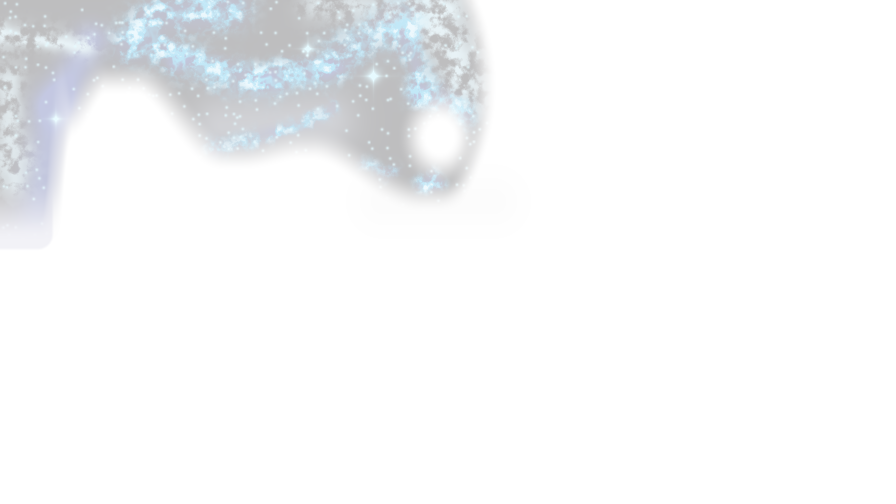
Reproduce this background procedurally as a WebGL 1 fragment shader.

```glsl
precision highp float;
uniform vec2 u_resolution;

#define GREY vec3(0.745, 0.745, 0.75)
#define PALE vec3(0.86, 0.865, 0.885)
#define VIOLET vec3(0.77, 0.79, 0.90)
#define CYAN vec3(0.76, 0.91, 0.97)
#define FROST vec3(0.91, 0.95, 0.965)
#define EDGE_SOFTNESS 0.035
#define WARP 0.045
#define STAR_CHANCE 0.10

float hash(vec2 p) {
    return fract(sin(dot(p, vec2(127.1, 311.7))) * 43758.545);
}

float noise(vec2 p) {
    vec2 i = floor(p), f = fract(p);
    f = f * f * (3.0 - 2.0 * f);
    return mix(mix(hash(i), hash(i + vec2(1.0, 0.0)), f.x),
               mix(hash(i + vec2(0.0, 1.0)), hash(i + 1.0), f.x), f.y);
}

float fbm(vec2 p) {
    float sum = 0.0, amp = 0.53;
    for (int i = 0; i < 4; i++) {
        sum += amp * noise(p);
        p = mat2(1.6, 1.2, -1.2, 1.6) * p + 7.3;
        amp *= 0.5;
    }
    return sum;
}

// Soft stroke between two points
float strand(vec2 p, vec2 a, vec2 b, float width) {
    vec2 ab = b - a;
    float d = length(p - a - ab * clamp(dot(p - a, ab) / dot(ab, ab), 0.0, 1.0));
    return exp(-d * d / (width * width));
}

// Depth of the cloud's lower rim, measured down from the top
float rimDepth(float x) {
    float d = mix(0.47, 0.24, smoothstep(0.085, 0.135, x));
    d = mix(d, 0.155, smoothstep(0.12, 0.21, x));
    d = mix(d, 0.305, smoothstep(0.27, 0.45, x));
    d = mix(d, 0.285, smoothstep(0.48, 0.60, x));
    return mix(d, 0.39, smoothstep(0.62, 0.84, x));
}

float cloudCover(vec2 p) {
    float slope = (rimDepth(p.x + 0.01) - rimDepth(p.x - 0.01)) / 0.02;
    float inside = (rimDepth(p.x) - p.y) / sqrt(1.0 + slope * slope);
    float cover = smoothstep(-EDGE_SOFTNESS, EDGE_SOFTNESS, inside);
    float rightEdge = 0.962 - 1.2 * (p.y - 0.17) * (p.y - 0.17);
    cover *= smoothstep(-0.025, 0.03, rightEdge - p.x);
    cover *= smoothstep(0.025, 0.085, length((p - vec2(0.873, 0.272)) * vec2(1.0, 0.85)));
    return cover * (1.0 - smoothstep(0.35, 0.49, p.y));
}

float starField(vec2 p) {
    float light = 0.0;
    for (int i = 0; i < 3; i++) {
        float scale = 28.0 + 22.0 * float(i);
        vec2 g = p * scale, cell = floor(g);
        vec2 seat = 0.25 + 0.5 * vec2(hash(cell + 3.1), hash(cell + 8.7));
        float d = length(fract(g) - seat) / scale;
        light += step(1.0 - STAR_CHANCE, hash(cell + 17.0 * float(i))) * exp(-d * d / 0.000009);
    }
    return light;
}

// Bright star with a cross flare
float flare(vec2 p, float size) {
    vec2 a = abs(p) / size;
    float cross = exp(-a.x * 1.6 - a.y * 9.0) + exp(-a.y * 1.6 - a.x * 9.0);
    return cross + 0.7 * exp(-dot(a, a) * 3.0);
}

void main() {
    // Height units, with y running down from the top
    vec2 p = vec2(gl_FragCoord.x, u_resolution.y - gl_FragCoord.y) / u_resolution.y;
    vec2 q = p + WARP * (vec2(fbm(p * 16.0), fbm(p * 16.0 + 31.0)) - 0.5);
    float grain = fbm(p * 65.0);
    float veins = 1.0 - abs(2.0 * fbm(q * 28.0 + 5.0) - 1.0);

    // Cyan filaments: main loop, right arc and lower wisps
    float glow = strand(q, vec2(0.26, 0.07), vec2(0.36, 0.12), 0.035);
    glow += strand(q, vec2(0.36, 0.12), vec2(0.52, 0.165), 0.027);
    glow += strand(q, vec2(0.52, 0.165), vec2(0.65, 0.135), 0.025);
    glow += 0.8 * strand(q, vec2(0.65, 0.135), vec2(0.80, 0.03), 0.035);
    glow += strand(q, vec2(0.30, 0.03), vec2(0.46, 0.01), 0.035);
    glow += strand(q, vec2(0.80, 0.06), vec2(0.83, 0.18), 0.022);
    glow += strand(q, vec2(0.83, 0.18), vec2(0.92, 0.22), 0.025);
    glow += 0.6 * strand(q, vec2(0.42, 0.30), vec2(0.55, 0.26), 0.018);
    glow += 0.6 * strand(q, vec2(0.55, 0.26), vec2(0.66, 0.21), 0.012);
    glow += 0.7 * strand(q, vec2(0.72, 0.32), vec2(0.77, 0.34), 0.014);
    glow += 1.2 * strand(q, vec2(0.83, 0.37), vec2(0.86, 0.35), 0.015);

    // Frosty dust on both flanks and along the top
    float dust = strand(q, vec2(0.0, 0.07), vec2(0.17, 0.09), 0.026);
    dust += 0.8 * strand(q, vec2(0.01, 0.16), vec2(0.03, 0.36), 0.035);
    dust += strand(q, vec2(0.87, 0.02), vec2(0.92, 0.16), 0.055);
    dust += 0.7 * strand(q, vec2(0.62, 0.01), vec2(0.85, 0.02), 0.035);

    float haze = strand(p, vec2(0.18, 0.08), vec2(0.11, 0.21), 0.035);
    haze += strand(p, vec2(0.11, 0.21), vec2(0.07, 0.46), 0.045);
    float paleBank = strand(p, vec2(0.44, 0.25), vec2(0.65, 0.24), 0.06);

    vec3 color = mix(GREY, PALE, 0.65 * paleBank);
    color = mix(color, VIOLET, clamp(0.8 * haze + 0.45 * glow, 0.0, 0.9));
    color = mix(color, FROST, clamp(dust, 0.0, 1.0) * smoothstep(0.28, 0.62, grain));
    float threads = smoothstep(0.38, 0.65, grain) + 0.5 * smoothstep(0.75, 1.0, veins);
    color = mix(color, CYAN, clamp(glow * threads, 0.0, 1.0));
    color = mix(color, vec3(1.0), 0.7 * clamp(glow, 0.0, 1.0) * smoothstep(0.57, 0.75, grain));

    // Stars
    float stars = 0.75 * starField(p) + flare(p - vec2(0.741, 0.151), 0.024);
    stars += flare(p - vec2(0.611, 0.097), 0.018) + 0.8 * flare(p - vec2(0.111, 0.236), 0.02);
    color = mix(color, vec3(0.90, 0.98, 1.0), clamp(stars, 0.0, 1.0));

    // Faint outer veil and rounded foot on a white ground
    float veil = strand(p, vec2(0.76, 0.40), vec2(0.98, 0.40), 0.055);
    vec2 corner = max(p - vec2(0.075, 0.465), 0.0);
    float foot = (1.0 - smoothstep(0.026, 0.033, length(corner))) * smoothstep(0.36, 0.43, p.y);
    vec3 ground = vec3(1.0) - 0.012 * veil - foot * vec3(0.05, 0.05, 0.03);
    gl_FragColor = vec4(mix(ground, color, cloudCover(p)), 1.0);
}
```
